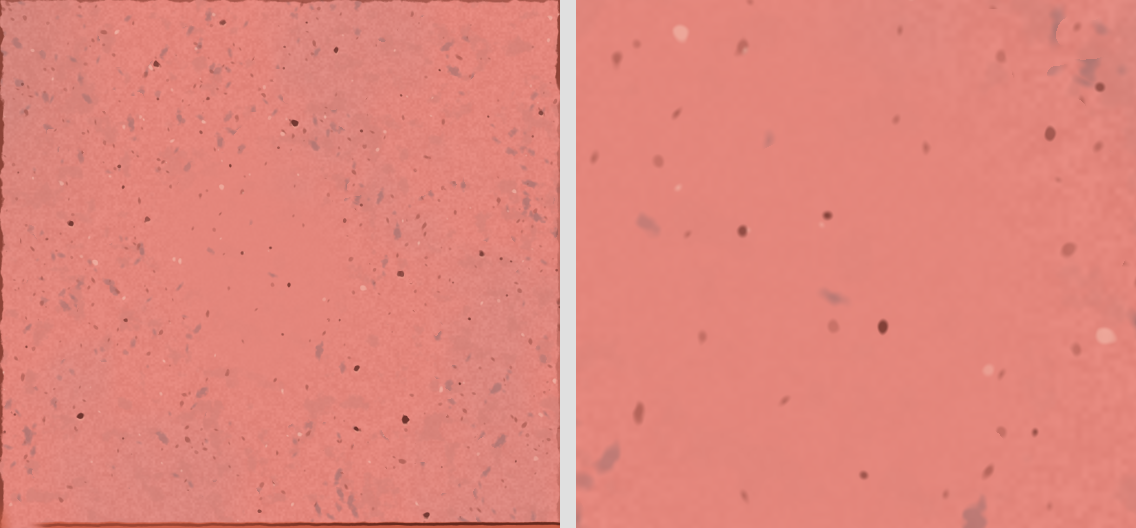
Left, the full canvas; right, a detail of the centre.
Give the GLSL for this texture, as a WebGL 2 fragment shader.

```glsl
#version 300 es
precision highp float;
// Weathered salmon-pink clay tile with grey smudges, small pores, pale grit and worn dark edges.
uniform vec2 u_resolution;
out vec4 fragColor;

vec3 hash3(vec2 cell, float seed) {
    uvec3 v = uvec3(ivec3(ivec2(cell) + 4096, int(seed))) * 1664525u + 1013904223u;
    v.x += v.y * v.z; v.y += v.z * v.x; v.z += v.x * v.y;
    v ^= v >> 16u;
    v.x += v.y * v.z; v.y += v.z * v.x; v.z += v.x * v.y;
    return vec3(v >> 8u) / 16777216.0;
}

float noise(vec2 p, float seed) {
    vec2 i = floor(p), f = fract(p);
    f = f * f * (3.0 - 2.0 * f);
    float low = mix(hash3(i, seed).x, hash3(i + vec2(1, 0), seed).x, f.x);
    float high = mix(hash3(i + vec2(0, 1), seed).x, hash3(i + vec2(1, 1), seed).x, f.x);
    return mix(low, high, f.y);
}

float fbm(vec2 p, float seed) {
    float sum = 0.0, amp = 0.5;
    for (int i = 0; i < 4; i++) {
        sum += amp * noise(p, seed + float(i));
        p = p * 2.03 + 7.1;
        amp *= 0.5;
    }
    return sum / 0.9375;
}

// Scattered ragged ellipses; radii and softness are in canvas heights.
float specks(vec2 p, float cells, float density, vec2 radii, float stretch, float soft, float seed) {
    vec2 home = floor(p * cells);
    float ragged = 0.6 + 0.8 * noise(p * 190.0, seed + 50.0);
    float cover = 0.0;
    for (int y = -1; y <= 1; y++)
    for (int x = -1; x <= 1; x++) {
        vec2 cell = home + vec2(x, y);
        vec3 place = hash3(cell, seed), form = hash3(cell, seed + 20.0);
        if (place.z > density) continue;
        vec2 d = p - (cell + place.xy) / cells;
        float angle = (form.x - 0.5) * 2.2 + 0.25;
        d = mat2(cos(angle), -sin(angle), sin(angle), cos(angle)) * d;
        d.y /= mix(1.0, stretch, form.z);
        float radius = mix(radii.x, radii.y, form.y * form.y);
        float blot = 1.0 - smoothstep(-soft, soft, length(d) - radius * ragged);
        cover = max(cover, blot * (0.55 + 0.45 * form.z));
    }
    return cover;
}

void main() {
    vec2 p = gl_FragCoord.xy / u_resolution.y;
    float width = u_resolution.x / u_resolution.y;

    // Clay body with broad, faint tonal drift
    float drift = fbm(p * 3.2, 1.0);
    vec3 color = mix(vec3(0.895, 0.525, 0.485), vec3(0.865, 0.53, 0.497), smoothstep(0.48, 0.72, drift));
    float greyCorner = smoothstep(0.28, 0.0, p.x) * smoothstep(0.3, 0.95, p.y);
    color = mix(color, vec3(0.80, 0.52, 0.49), 0.6 * greyCorner);

    // Fine grain, fading out over rubbed smooth patches
    float rubbed = smoothstep(0.28, 0.1, length((p - vec2(0.49, 0.52)) * vec2(1.3, 0.9)) + 0.25 * (drift - 0.5));
    float rough = 1.0 - 0.8 * rubbed;
    float grain = noise(p * 240.0, 10.0) + 0.6 * noise(p * 110.0, 11.0) - 0.8;
    color += rough * grain * vec3(0.035, 0.042, 0.042);
    float mottle = fbm(p * 34.0, 14.0);
    color = mix(color, vec3(0.82, 0.50, 0.465), 0.6 * rough * smoothstep(0.57, 0.76, mottle));

    // Grey smudges gathered in loose clusters, and smaller brown flecks
    float cluster = smoothstep(0.38, 0.68, fbm(p * 8.0, 30.0)) * rough;
    float smudge = specks(p, 38.0, 0.36 * cluster, vec2(0.002, 0.007), 2.6, 0.0032, 101.0);
    color = mix(color, vec3(0.60, 0.43, 0.43), 0.62 * smudge);
    float fleck = specks(p, 62.0, 0.05 + 0.13 * cluster, vec2(0.0012, 0.0036), 2.0, 0.0018, 201.0);
    color = mix(color, vec3(0.60, 0.31, 0.27), 0.62 * fleck);

    // Pale grit
    float grit = specks(p, 30.0, 0.09, vec2(0.0012, 0.0042), 1.6, 0.0018, 301.0);
    color = mix(color, vec3(0.95, 0.73, 0.67), 0.75 * grit);

    // Open pores with a lit lower lip
    float lip = specks(p + vec2(-0.001, 0.004), 10.0, 0.17, vec2(0.004, 0.0065), 1.3, 0.002, 401.0);
    float pore = specks(p, 10.0, 0.17, vec2(0.004, 0.0065), 1.3, 0.002, 401.0);
    color = mix(color, vec3(0.93, 0.65, 0.58), 0.5 * lip);
    color = mix(color, vec3(0.36, 0.15, 0.13), 0.9 * pore);
    float pinhole = specks(p, 24.0, 0.07, vec2(0.0018, 0.0035), 1.2, 0.0016, 501.0);
    color = mix(color, vec3(0.42, 0.19, 0.16), 0.85 * pinhole);

    // Chipped sides and top
    float chip = fbm(p * 45.0, 60.0);
    float leftRim = smoothstep(0.003, -0.002, p.x - 0.016 * (chip - 0.3));
    float rightRim = smoothstep(0.003, -0.002, width - p.x - 0.016 * (chip - 0.3))
        * mix(0.35, 1.0, smoothstep(0.78, 0.86, p.y));
    float topRim = smoothstep(0.003, -0.002, 1.0 - p.y - 0.012 * (chip - 0.36));
    color = mix(color, vec3(0.50, 0.22, 0.17), 0.85 * max(max(leftRim, rightRim), 0.7 * topRim));

    // Rust-red lower edge beneath a dark broken seam
    float height = p.y - 0.004 * (chip - 0.5);
    float reach = smoothstep(0.05, 0.1, p.x);
    color = mix(color, vec3(0.78, 0.35, 0.25), 0.9 * reach * smoothstep(0.013, 0.009, height));
    float seam = smoothstep(0.004, 0.001, abs(height - 0.005 - 0.003 * p.x));
    color = mix(color, vec3(0.38, 0.15, 0.11), seam * reach * mix(0.45, 0.95, smoothstep(0.3, 0.8, p.x)));
    float cornerRust = smoothstep(0.05, 0.0, length(p * vec2(1.6, 0.8)));
    color = mix(color, vec3(0.78, 0.36, 0.26), 0.6 * cornerRust);

    fragColor = vec4(clamp(color, 0.0, 1.0), 1.0);
}
```
